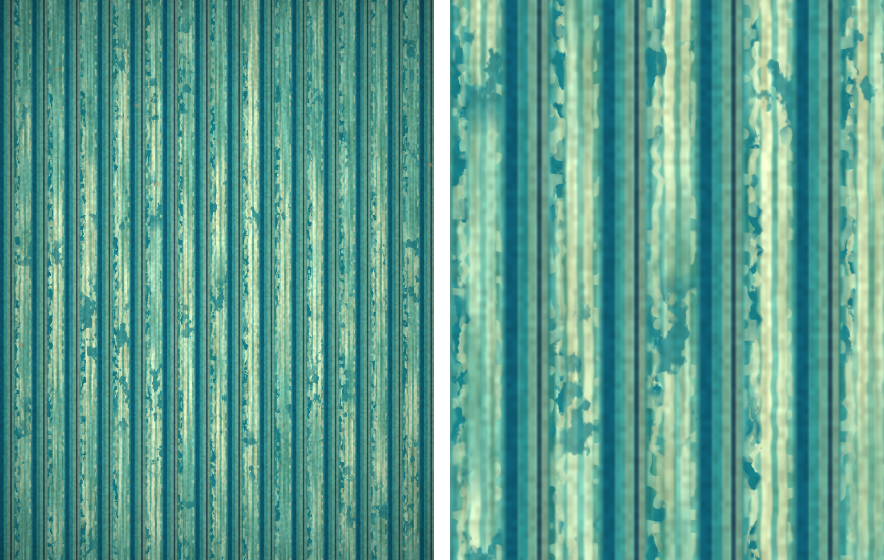
Left: the whole. Right: its middle third, enlarged.
Write a WebGL 1 fragment shader that draws this texture.

```glsl
precision highp float;
uniform vec2 u_resolution;

float hash(vec2 p) {
  p = fract(p * vec2(0.1031, 0.1137));
  p += dot(p, p.yx + 33.33);
  return fract((p.x + p.y) * p.x * 17.0);
}

float noise(vec2 p) {
  vec2 i = floor(p), f = fract(p);
  f = f * f * (3.0 - 2.0 * f);
  return mix(mix(hash(i), hash(i + vec2(1.0, 0.0)), f.x),
             mix(hash(i + vec2(0.0, 1.0)), hash(i + vec2(1.0, 1.0)), f.x), f.y);
}

float fbm(vec2 p) {
  float sum = 0.0, amp = 0.53;
  for (int i = 0; i < 4; i++) {
    sum += amp * noise(p);
    p = p * 2.03 + 17.3;
    amp *= 0.5;
  }
  return sum;
}

// Soft stripe between a and b
float band(float p, float a, float b, float soft) {
  return smoothstep(a - soft, a + soft, p) - smoothstep(b - soft, b + soft, p);
}

void main() {
  vec2 uv = gl_FragCoord.xy / u_resolution;
  float y = uv.y;
  // Ribs narrow slightly toward the right
  float x = uv.x * (13.17 + 0.254 * uv.x) - 0.335 + 20.0;
  float rib = floor(x);
  float p = fract(x);
  float soft = max(0.02, 8.0 / u_resolution.x);

  vec3 navy = vec3(0.05, 0.36, 0.44);
  vec3 deepTeal = vec3(0.09, 0.48, 0.51);
  vec3 teal = vec3(0.28, 0.63, 0.58);
  vec3 pale = vec3(0.53, 0.74, 0.61);
  vec3 cream = vec3(0.81, 0.87, 0.69);
  vec3 lipGrey = vec3(0.48, 0.58, 0.49);

  // Wear grows toward the middle and differs from rib to rib
  vec2 centred = (uv - vec2(0.55, 0.45)) * vec2(1.1, 1.5);
  float wear = fbm(vec2(x * 2.0, y * 9.0 + rib * 3.7)) * 0.7
             + hash(vec2(rib, 4.0)) * 0.12 - 0.55 * dot(centred, centred);
  float worn = smoothstep(0.0, 0.5, wear);
  float streak = noise(vec2(x * 14.0, y * 4.0));

  // Ragged stripe edges
  float ragged = p + (noise(vec2(rib * 7.3, y * 170.0)) - 0.5) * 0.08
               + (fbm(vec2(rib * 3.1, y * 50.0)) - 0.5) * 0.06;
  float wavy = p + (noise(vec2(rib * 5.7, y * 110.0)) - 0.5) * 0.025;

  // Painted face with bare stripes
  vec3 col = mix(teal, pale, 0.2 + 0.6 * streak * worn);
  col = mix(col, deepTeal, band(p, 0.08, 0.16, soft) * 0.5);
  float bare = band(ragged, 0.18, 0.25, soft) * 0.75
             + band(wavy, 0.285, 0.39, soft)
             + band(wavy, 0.455, 0.55, soft) * 0.9;
  vec3 bareCol = mix(pale, cream, smoothstep(0.1, 0.75, worn + 0.4 * (streak - 0.3)));
  col = mix(col, bareCol, clamp(bare, 0.0, 1.0) * (0.35 + 0.65 * worn));
  float bleached = smoothstep(0.68, 0.8, noise(vec2(rib * 9.1, y * 5.0)));
  col = mix(col, cream, bleached * worn * band(p, 0.2, 0.56, 0.03) * 0.35);

  // Long scratches running down the face
  float scratch = noise(vec2(x * 21.0, y * 16.0)) - 0.5;
  col += scratch * 0.22 * band(p, 0.08, 0.64, 0.03);

  // Remaining paint: flakes beside the fold and small chips across the face
  float flakes = smoothstep(0.44, 0.56, fbm(vec2(x * 8.0, y * 100.0)))
               * smoothstep(0.2, 0.55, noise(vec2(rib * 4.3, y * 18.0)));
  col = mix(col, deepTeal, flakes * band(ragged, 0.12, 0.25, 0.025));
  float chips = smoothstep(0.54, 0.64, fbm(vec2(x * 5.0, y * 62.0)))
              * smoothstep(0.5, 0.75, noise(vec2(x * 0.9, y * 11.0)));
  col = mix(col, deepTeal, chips * band(p, 0.2, 0.62, 0.03) * 0.75);

  // Bare specks along both borders of the face
  float specks = smoothstep(0.52, 0.68, noise(vec2(x * 9.0, y * 150.0)));
  float borders = band(p, 0.11, 0.24, 0.025) * 0.55 + band(p, 0.555, 0.62, 0.02) * 0.7;
  col = mix(col, mix(pale, cream, 0.7), specks * borders);

  // Shaded channel, its far wall and the grey lips of the seam
  col = mix(col, deepTeal, band(p, 0.61, 0.67, soft) * 0.5);
  col = mix(col, navy, band(p, 0.65, 0.785, 0.03));
  col = mix(col, mix(deepTeal, teal, 0.25 + 0.6 * streak), band(p, 0.79, 0.885, soft));
  float lip = band(p, 0.885, 0.95, soft) * 0.65 + band(p, 0.025, 0.085, soft) * 0.9;
  col = mix(col, lipGrey, lip * (0.55 + 0.45 * streak));
  float seam = 1.0 - smoothstep(0.005, 0.022 + soft, min(p, 1.0 - p));
  col = mix(col, vec3(0.13, 0.27, 0.33), seam * 0.95);

  // Sparse rust spots
  vec2 grid = uv * vec2(27.0, 35.0);
  vec2 cell = floor(grid);
  vec2 spot = vec2(hash(cell + 3.0), hash(cell + 9.0)) * 0.6 + 0.2;
  float rust = step(0.985, hash(cell + 51.0))
             * (1.0 - smoothstep(0.06, 0.16, length(fract(grid) - spot)));
  col = mix(col, vec3(0.68, 0.56, 0.40), rust * 0.7);

  // Grain and darkened borders
  col *= 0.92 + 0.16 * noise(vec2(x * 16.0, y * 270.0));
  vec2 edge = abs(uv - 0.5) * 2.0;
  col *= 1.03 - 0.18 * pow(edge.y, 3.0) - 0.14 * pow(edge.x, 3.0);
  gl_FragColor = vec4(clamp(col, 0.0, 1.0), 1.0);
}
```
